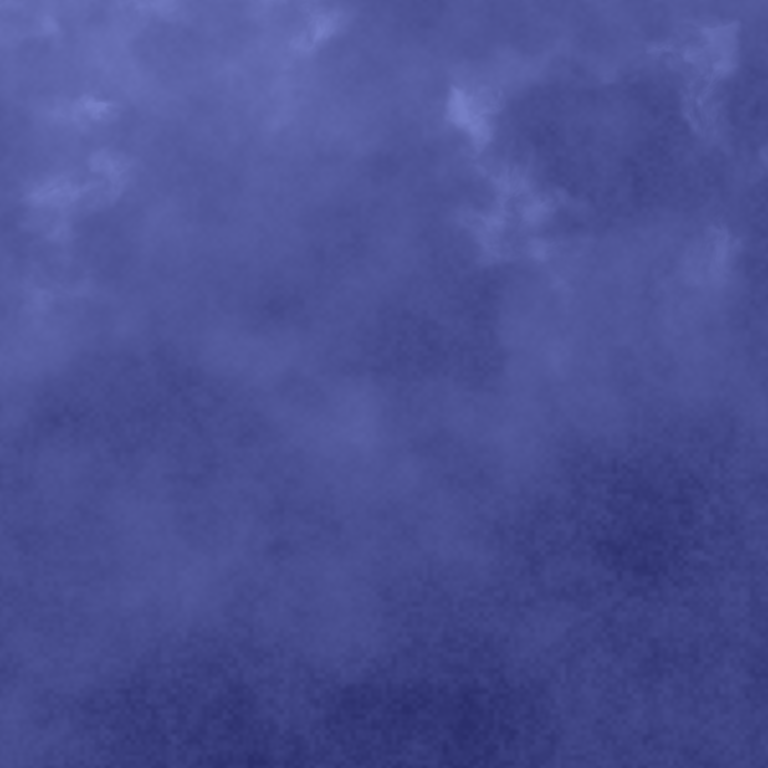
A WebGL 2 fragment shader for this texture:

```glsl
#version 300 es
precision highp float;
// Hazy indigo cloud: soft mottling, pale broken wisps near the top, fine grain in the shade.

uniform vec2 u_resolution;
out vec4 fragColor;

const vec3 SHADE_COLOR = vec3(0.23, 0.25, 0.50);
const vec3 LIGHT_COLOR = vec3(0.38, 0.41, 0.68);
const float BASE_TONE = -0.06;
const float RISE = 0.78;            // brightening towards the top
const float SIDE_FALL = 0.26;       // darkening towards the right
const float CLOUD_SCALE = 3.6;
const float CLOUD_CONTRAST = 1.0;
const float MOTTLE_SCALE = 13.0;
const float MOTTLE_CONTRAST = 0.5;
const float WISP_SCALE = 3.4;
const float WISP_WARP = 0.07;
const float WISP_GAIN = 0.22;
const float KNOT_SCALE = 15.0;
const float KNOT_GAIN = 0.75;
const float GRAIN_SCALE = 150.0;
const float GRAIN_GAIN = 0.42;
const int OCTAVES = 5;

float hash(vec2 p) {
    return fract(sin(dot(p, vec2(127.1, 311.7))) * 43758.5453);
}

float valueNoise(vec2 p) {
    vec2 cell = floor(p);
    vec2 f = fract(p);
    f = f * f * f * (f * (f * 6.0 - 15.0) + 10.0);
    float low = mix(hash(cell), hash(cell + vec2(1.0, 0.0)), f.x);
    float high = mix(hash(cell + vec2(0.0, 1.0)), hash(cell + vec2(1.0, 1.0)), f.x);
    return mix(low, high, f.y);
}

// Layered noise, rotated between octaves to hide the lattice; averages 0.5
float fbm(vec2 p) {
    const mat2 turn = mat2(0.8, 0.6, -0.6, 0.8);
    float sum = 0.0;
    float total = 0.0;
    float weight = 0.5;
    for (int i = 0; i < OCTAVES; i++) {
        sum += weight * valueNoise(p);
        total += weight;
        p = turn * p * 2.03 + 17.3;
        weight *= 0.55;
    }
    return sum / total;
}

// Faint bands broken into small bright knots, gathered into patches in the upper half
float wisps(vec2 uv) {
    vec2 warp = vec2(fbm(uv * 7.0 + 3.1), fbm(uv * 7.0 + 41.7)) - 0.5;
    vec2 p = uv + WISP_WARP * warp;
    float ridge = 1.0 - abs(2.0 * fbm(p * WISP_SCALE + 8.4) - 1.0);
    float band = smoothstep(0.72, 1.0, ridge);
    float knot = smoothstep(0.45, 0.85, fbm(p * KNOT_SCALE + 23.0));
    float patches = smoothstep(0.36, 0.68, fbm(uv * 2.6 + 61.0));
    float height = smoothstep(0.45, 0.85, uv.y);
    return height * patches * band * (WISP_GAIN + KNOT_GAIN * knot);
}

void main() {
    vec2 uv = gl_FragCoord.xy / u_resolution;

    // Broad light, clouds and finer mottling
    float tone = BASE_TONE + RISE * uv.y - SIDE_FALL * (uv.x - 0.5);
    tone += CLOUD_CONTRAST * (fbm(uv * CLOUD_SCALE + 5.0) - 0.5);
    tone += MOTTLE_CONTRAST * (fbm(uv * MOTTLE_SCALE + 31.0) - 0.5);
    tone += wisps(uv);

    // Soft grain, stronger in the dark areas
    float grain = 0.6 * valueNoise(uv * GRAIN_SCALE)
                + 0.4 * valueNoise(uv * GRAIN_SCALE * 0.53 + 9.0) - 0.5;
    tone += GRAIN_GAIN * grain * mix(1.0, 0.3, smoothstep(-0.1, 0.6, tone));

    tone = clamp(tone, -0.4, 1.5);
    fragColor = vec4(mix(SHADE_COLOR, LIGHT_COLOR, tone), 1.0);
}
```
